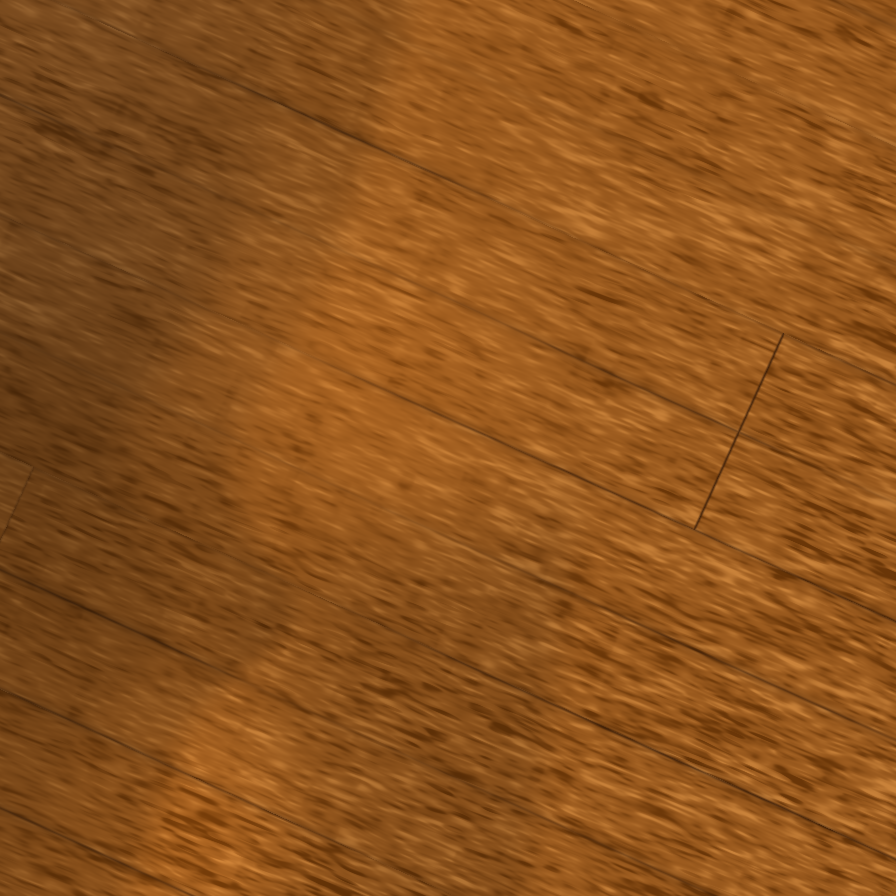
Write a WebGL 1 fragment shader that draws this texture.

```glsl
precision highp float;
// Slanted bamboo floorboards in warm brown under soft, uneven window light.
// Stretched value noise makes the fibres and flecks, distances to the board
// edges make the seams and joints, and smooth masks lay the shadows on top.
uniform vec2 u_resolution;

float hash(vec2 p) {
  vec3 q = fract(vec3(p.xyx) * 0.1031);
  q += dot(q, q.yzx + 33.33);
  return fract((q.x + q.y) * q.z);
}

float noise(vec2 p) {
  vec2 i = floor(p), f = fract(p);
  f = f * f * (3.0 - 2.0 * f);
  return mix(mix(hash(i), hash(i + vec2(1.0, 0.0)), f.x),
             mix(hash(i + vec2(0.0, 1.0)), hash(i + vec2(1.0, 1.0)), f.x), f.y);
}

float bell(float x, float width) {
  return exp(-x * x / (width * width));
}

// Dark line of a given half width, softened by at least one pixel
float line(float dist, float halfWidth) {
  float soft = max(0.0016, 1.0 / u_resolution.y);
  return 1.0 - smoothstep(halfWidth - soft, halfWidth + soft, abs(dist));
}

// Light level; s runs from the top left corner
float windowLight(vec2 s) {
  float wobble = 0.012 * (noise(s * 9.0) - 0.5);
  float edge = 0.46 - 0.32 * s.y + 0.08 * bell(s.y - 0.69, 0.08)
             - 0.045 * bell(s.y - 0.48, 0.09) + wobble;
  float inner = smoothstep(-0.028, 0.028, s.x - edge);
  float outer = smoothstep(-0.045, 0.025, s.x - edge + 0.11);
  float penumbra = 0.2 + 0.4 * bell(s.y - 0.38, 0.13);
  float lit = mix(inner, outer, penumbra);
  float corner = smoothstep(0.4, 0.0, s.x) * bell(s.y - 0.5, 0.32);
  float light = mix(0.84, 1.01, lit) - 0.16 * corner;

  // Low shadow in the middle and brighter pools beside it
  float low = smoothstep(0.58, 0.76, s.y + 0.15 * s.x)
            * smoothstep(0.64, 0.58, s.x + 0.15 * (s.y - 0.8) + wobble)
            * smoothstep(0.2, 0.4, s.x);
  light -= 0.12 * low;
  light += 0.10 * bell(length((s - vec2(0.40, 0.41)) * vec2(1.0, 1.3)), 0.17);
  light += 0.14 * bell(length(s - vec2(0.24, 0.93)), 0.13);
  return light;
}

void main() {
  vec2 p = gl_FragCoord.xy / u_resolution;
  vec2 s = vec2(p.x, 1.0 - p.y);

  // Board axes: along the fibre and down across the rows
  float along = dot(p, vec2(0.910, -0.414));
  float across = 0.910 - dot(p, vec2(0.414, 0.910));
  float pitch = 0.1206;
  float row = (across + 0.0237) / pitch;
  float board = floor(row * 0.5);

  // Butt joints, staggered from board to board
  float jointAt = 0.536 + 0.4 * abs(board) + 0.5 * step(2.5, board);
  float jointDist = mod(along - jointAt + 0.75, 1.5) - 0.75;
  float piece = floor((along - jointAt) / 1.5);
  float seed = hash(vec2(board + 20.0, piece + 7.0));

  // Fibres from hair thin to broad, with a slight drift off the board axis
  vec2 g = vec2(along, across + 0.03 * along + 0.004 * noise(vec2(along * 16.0, across * 40.0)));
  g += vec2(seed * 3.0, seed * 5.0) + 4.0;
  float hair = noise(g * vec2(64.0, 370.0) + 17.0);
  float fine = noise(g * vec2(38.0, 240.0));
  float fibre = noise(g * vec2(19.0, 165.0) + 31.0);
  float broad = noise(g * vec2(6.0, 65.0) + 67.0);
  float cloud = noise(g * vec2(6.0, 13.0) + 11.0);

  // Grain is crisper towards the lower right, soft in the middle
  float crisp = 0.76 + 0.42 * smoothstep(0.8, 1.6, s.x + s.y)
              - 0.15 * bell(length(s - vec2(0.42, 0.45)), 0.2);
  float tone = 0.56 + crisp * (0.36 * (hair - 0.5) + 0.42 * (fine - 0.5)
             + 0.30 * (fibre - 0.5) + 0.16 * (broad - 0.5))
             + 0.15 * (cloud - 0.5) + 0.06 * (seed - 0.5);

  // Thin dark flecks, gathered in patches
  float patchy = smoothstep(0.35, 0.75, noise(g * vec2(7.0, 15.0) + 90.0));
  float fleck = smoothstep(0.52, 0.82, noise(g * vec2(34.0, 225.0) + 140.0));
  tone -= 0.27 * crisp * fleck * (0.25 + 0.75 * patchy);

  // Faint cross bands where the bamboo nodes sit
  float node = smoothstep(0.68, 0.92, noise(g * vec2(50.0, 26.0) + 210.0));
  tone -= 0.14 * node * noise(g * vec2(110.0, 240.0));

  vec3 wood = mix(vec3(0.41, 0.21, 0.03), vec3(0.60, 0.35, 0.117), smoothstep(0.0, 0.55, tone));
  wood = mix(wood, vec3(0.78, 0.505, 0.225), smoothstep(0.49, 1.0, tone));

  // Seams come and go along their length; a few stretches are nearly black
  float seamId = floor(row + 0.5);
  float seamDist = (row - seamId) * pitch + 0.0025 * (noise(vec2(along * 5.0, seamId * 3.7 + 20.0)) - 0.5);
  float seamFade = smoothstep(0.3, 0.75, noise(vec2(along * 4.5 + 9.0, seamId * 7.3 + 40.0)));
  float broken = 0.65 + 0.35 * noise(vec2(along * 45.0 + 60.0, seamId * 5.1 + 30.0));
  float strong = bell(seamId - 2.0, 0.5) * smoothstep(0.2, 0.5, along)
               + bell(seamId - 4.0, 0.5) * smoothstep(0.15, 0.4, along);
  float seam = line(seamDist, 0.0011) * broken * min(0.85, 0.16 + 0.42 * seamFade + 0.4 * strong);
  seam *= 1.0 - 0.7 * step(seamId, -0.5);
  float joint = line(jointDist, 0.0011) * mix(0.25, 0.8, smoothstep(0.1, 0.5, along));
  wood *= 1.0 - 0.10 * bell(seamDist, 0.007) * (0.4 + 0.6 * seamFade);
  wood = mix(wood, vec3(0.20, 0.10, 0.03), max(seam, joint));

  // Shadowed wood turns a little greyer at the upper left
  vec3 color = wood * windowLight(s);
  float haze = smoothstep(0.45, 0.1, s.x) * smoothstep(0.65, 0.2, s.y);
  color = mix(color, vec3(dot(color, vec3(0.3, 0.6, 0.1))), 0.09 * haze);
  gl_FragColor = vec4(color, 1.0);
}
```
